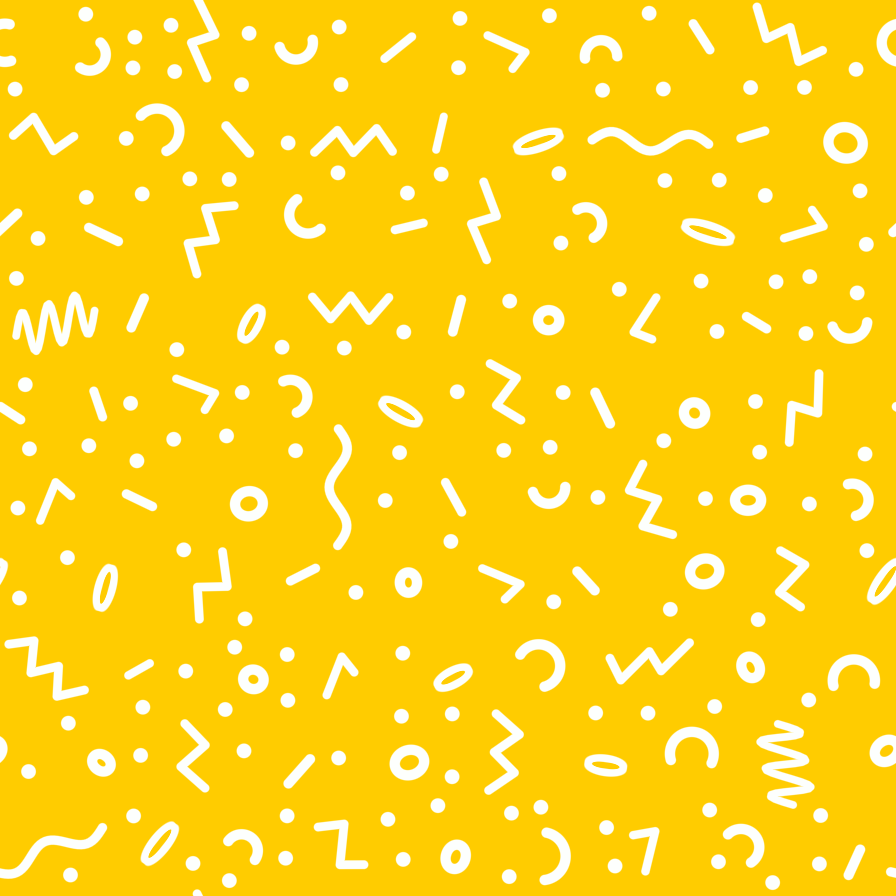
This pattern is drawn by a Shadertoy shader. Its source:

```glsl
const vec3 YELLOW = vec3(1.0, 0.8, 0.0);
const vec3 WHITE = vec3(0.992, 1.0, 0.992);
const vec2 SHAPE_CELLS = vec2(9.0, 10.0);  // columns divisible by 3, rows even
const float DOT_CELLS = 17.0;
const float SHAPE_JITTER = 0.026;
const float DOT_JITTER = 0.52;
const float DOT_RADIUS = 0.0082;
const float DOT_CLEARANCE = 0.023;         // from dot centre to nearest shape
const float REACH = 0.105;                 // largest influence of one shape
const float THIN = 0.0043;                 // half stroke widths
const float THICK = 0.0058;
const float EDGE_PIXELS = 0.8;
const float GOLDEN = 0.618034;
const float TAU = 6.283185;

vec3 hash3(vec2 cell, float seed) {
    vec3 q = fract(vec3(cell, seed) * vec3(0.1031, 0.1030, 0.0973) + 0.137);
    q += dot(q, q.yxz + 33.33);
    return fract((q.xxy + q.yxx) * q.zyx);
}

float segment(vec2 p, vec2 a, vec2 b) {
    vec2 ab = b - a;
    return length(p - a - ab * clamp(dot(p - a, ab) / dot(ab, ab), 0.0, 1.0));
}

float arc(vec2 p, float radius, float halfAngle) {
    vec2 end = vec2(sin(halfAngle), cos(halfAngle));
    p.x = abs(p.x);
    return end.y * p.x > end.x * p.y ? length(p - end * radius) : abs(length(p) - radius);
}

float oval(vec2 p, vec2 radii) {
    float k = length(p / radii);
    return abs(k * (k - 1.0) / max(length(p / (radii * radii)), 1e-3));
}

vec2 zigzagPoint(float i, float count, vec3 rnd) {
    float span = 0.03 + 0.014 * count;
    float y = (mod(i, 2.0) - 0.5) * 0.026 * (1.0 + 0.35 * sin(i * 2.4 + rnd.y * TAU));
    return vec2((i / count - 0.5) * span + (rnd.z - 0.5) * y, y);
}

float zigzag(vec2 p, vec3 rnd) {
    float count = 3.0 + floor(rnd.x * 2.5);
    float d = 1.0;
    for (float i = 0.0; i < count; i++)
        d = min(d, segment(p, zigzagPoint(i, count, rnd), zigzagPoint(i + 1.0, count, rnd)));
    return d;
}

// Sine stroke; lean slants its swings
float squiggle(vec2 p, float span, float swing, float cycles, float lean) {
    const float STEPS = 40.0;
    float d = 1.0;
    vec2 a = vec2(-0.5 * span, 0.0);
    for (float i = 1.0; i <= STEPS; i++) {
        float t = i / STEPS;
        float y = swing * sin(t * cycles * TAU);
        vec2 b = vec2((t - 0.5) * span + lean * y, y);
        d = min(d, segment(p, a, b));
        a = b;
    }
    return d;
}

float largeShape(vec2 p, float pick, vec3 rnd) {
    if (pick < 0.08) return squiggle(p, 0.13, 0.010, 1.5, 0.0) - 0.0052;
    if (pick < 0.18) return squiggle(p, 0.092, 0.023, 3.0, 0.3) - THIN;
    if (pick < 0.43) {
        vec2 corner = vec2(-0.018, -0.008);
        float turn = mix(1.0, 1.4, rnd.x);
        vec2 tip = corner + mix(0.02, 0.028, rnd.y) * vec2(cos(turn), sin(turn));
        p.y *= rnd.z < 0.5 ? -1.0 : 1.0;
        return min(segment(p, corner, vec2(0.028, -0.008)), segment(p, corner, tip)) - 0.0047;
    }
    return zigzag(p, rnd) - 0.0049;
}

float smallShape(vec2 p, float pick, vec3 rnd) {
    if (pick < 0.34)
        return arc(p, mix(0.018, 0.027, rnd.x * rnd.x), mix(1.3, 2.0, rnd.y)) - THICK;
    if (pick < 0.58)
        return oval(p, mix(0.0095, 0.023, rnd.x) * vec2(mix(0.78, 0.95, rnd.y), 1.0)) - THICK;
    if (pick < 0.70)
        return oval(p, vec2(mix(0.019, 0.027, rnd.x), 0.0078)) - THIN;
    vec2 tip = vec2(mix(0.013, 0.020, rnd.x), 0.0);
    return segment(p, -tip, tip) - mix(THIN, THICK, rnd.y);
}

// Staggered lattice in three classes, one of them large, so large shapes never adjoin
float shapes(vec2 uv) {
    float d = 1.0;
    vec2 grid = uv * SHAPE_CELLS;
    for (float j = -1.0; j <= 1.0; j++)
    for (float i = -1.0; i <= 1.0; i++) {
        float row = floor(grid.y) + j;
        float odd = mod(row, 2.0);
        vec2 cell = vec2(floor(grid.x - 0.5 * odd) + i, row);
        vec2 id = mod(cell, SHAPE_CELLS);
        vec3 place = hash3(id, 3.0);
        vec2 centre = (cell + vec2(0.5 + 0.5 * odd, 0.5)) / SHAPE_CELLS;
        vec2 p = uv - centre - (place.xy - 0.5) * SHAPE_JITTER;
        if (length(p) > REACH) continue;
        float c = cos(place.z * TAU), s = sin(place.z * TAU);
        p = mat2(c, -s, s, c) * p;
        vec3 rnd = hash3(id, 17.0);
        if (mod(id.x + 2.0 * odd, 3.0) < 0.5)
            d = min(d, largeShape(p, fract((floor(id.x / 3.0) + 3.0 * id.y) * GOLDEN), rnd));
        else
            d = min(d, smallShape(p, fract((id.x + SHAPE_CELLS.x * id.y) * GOLDEN), rnd));
    }
    return d;
}

// Dots stay inside their own cell and only fill free ground
float dots(vec2 uv) {
    vec2 cell = floor(uv * DOT_CELLS);
    vec2 jitter = (hash3(mod(cell, DOT_CELLS), 41.0).xy - 0.5) * DOT_JITTER;
    vec2 centre = (cell + 0.5 + jitter) / DOT_CELLS;
    float d = length(uv - centre) - DOT_RADIUS;
    if (d > DOT_RADIUS) return d;
    return shapes(centre) > DOT_CLEARANCE ? d : 1.0;
}

void mainImage(out vec4 fragColor, in vec2 fragCoord) {
    vec2 uv = fragCoord / iResolution.xy;
    float edge = EDGE_PIXELS / iResolution.y;
    float d = min(shapes(uv), dots(uv));
    fragColor = vec4(mix(WHITE, YELLOW, smoothstep(-edge, edge, d)), 1.0);
}
```
